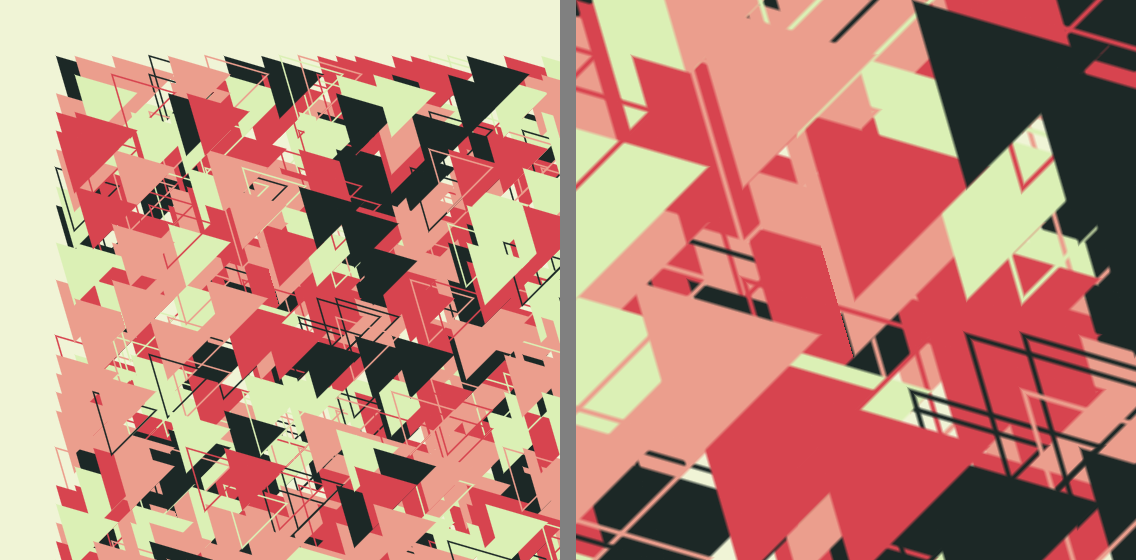
Left: the whole. Right: its middle third, enlarged.
Reproduce this pattern procedurally as a three.js fragment shader.

```glsl
// Layered triangles hung from the points of a square grid, some filled, some outlined.
// Each grid point hashes its style, colour and stacking depth; the layers over a
// point are peeled from the topmost down and blended by their edge coverage.

varying vec2 vUv;

// Layout, in canvas units
const float CELLS = 30.0;                // grid points per canvas width
const vec2 CORNER = vec2(0.1, 0.9);      // upper left corner of the grid

// Shape, in cell units
const vec2 ARM = vec2(3.36, 0.98);       // upper side of the triangle, right and down
const float HALF_STROKE = 0.042;
const float SOFTNESS = 0.06;

// Shares of grid points
const float FILLED = 0.52;
const float OUTLINED = 0.22;             // the remaining points stay empty
const float RED_SHARE = 0.29;
const float PINK_SHARE = 0.27;
const float GREEN_SHARE = 0.23;          // the remainder is dark

const vec3 PAPER = vec3(0.941, 0.957, 0.839);
const vec3 RED = vec3(0.843, 0.267, 0.310);
const vec3 PINK = vec3(0.922, 0.620, 0.553);
const vec3 GREEN = vec3(0.859, 0.941, 0.710);
const vec3 DARK = vec3(0.110, 0.157, 0.149);

const int MAX_LAYERS = 6;

float hash(vec2 id, float seed) {
  return fract(sin(dot(id, vec2(12.9898, 78.233)) + seed * 37.719) * 43758.5453);
}

// Distance to a triangle with one tip at the origin, symmetric about x = y
float triangleDistance(vec2 q) {
  vec2 folded = vec2(max(q.x, q.y), min(q.x, q.y));
  float side = dot(folded, vec2(ARM.y, -ARM.x)) / length(ARM);
  float base = (q.x + q.y - ARM.x - ARM.y) * 0.70711;
  return max(side, base);
}

// Coverage of the shape hanging from one grid point
float shapeCoverage(vec2 q, vec2 id) {
  float style = hash(id, 1.0);
  if (min(id.x, id.y) < 0.0 || style > FILLED + OUTLINED) return 0.0;
  float d = triangleDistance(q);
  if (style > FILLED) d = abs(d) - HALF_STROKE;
  return clamp(0.5 - d / SOFTNESS, 0.0, 1.0);
}

vec3 shapeColor(vec2 id) {
  float pick = hash(id, 2.0);
  if (pick < RED_SHARE) return RED;
  if (pick < RED_SHARE + PINK_SHARE) return PINK;
  if (pick < RED_SHARE + PINK_SHARE + GREEN_SHARE) return GREEN;
  return DARK;
}

void main() {
  // Grid coordinates run right and down from the corner
  vec2 grid = (vUv - CORNER) * vec2(CELLS, -CELLS);
  vec2 cell = floor(grid);

  vec3 color = vec3(0.0);
  float seeThrough = 1.0;
  float ceilingDepth = 2.0;

  for (int layer = 0; layer < MAX_LAYERS; layer++) {
    // Find the highest shape below the last one drawn
    float topDepth = -1.0;
    float topCoverage = 0.0;
    vec2 topId = vec2(0.0);
    for (int j = -3; j <= 1; j++) {
      for (int i = -3; i <= 1; i++) {
        vec2 id = cell + vec2(float(i), float(j));
        float depth = hash(id, 3.0);
        if (depth < ceilingDepth && depth > topDepth) {
          float coverage = shapeCoverage(grid - id, id);
          if (coverage > 0.0) {
            topDepth = depth;
            topCoverage = coverage;
            topId = id;
          }
        }
      }
    }
    if (topDepth < 0.0) break;

    // Blend it beneath the layers above
    color += seeThrough * topCoverage * shapeColor(topId);
    seeThrough *= 1.0 - topCoverage;
    ceilingDepth = topDepth;
    if (seeThrough < 0.01) break;
  }

  gl_FragColor = vec4(color + seeThrough * PAPER, 1.0);
}
```
